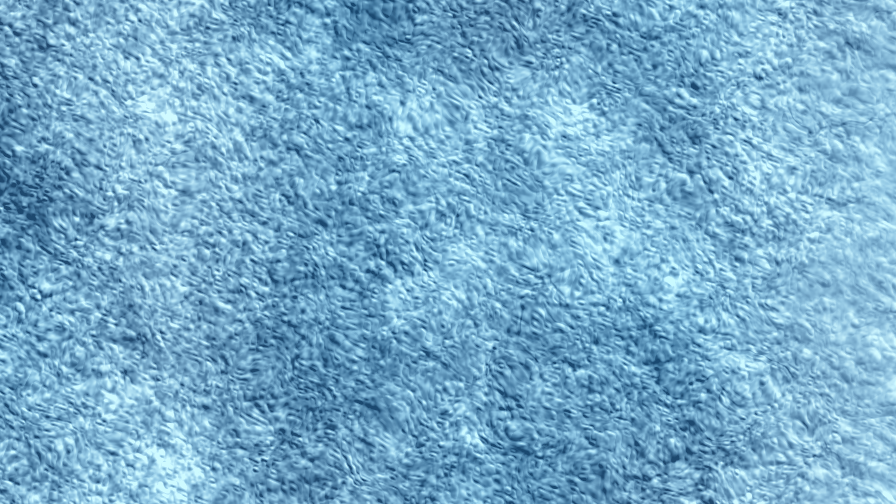
Write a WebGL 2 fragment shader that draws this texture.

```glsl
#version 300 es
precision highp float;
// Frosted blue metal foil: sharp crinkles, broken cracks, fine icy grain and broad soft sheen.

uniform vec2 u_resolution;
out vec4 fragColor;

const vec3 RAMP[6] = vec3[6](
    vec3(0.18, 0.36, 0.51), vec3(0.29, 0.49, 0.64), vec3(0.38, 0.58, 0.72),
    vec3(0.48, 0.69, 0.82), vec3(0.58, 0.79, 0.90), vec3(0.70, 0.89, 0.96));

const float BASE_TONE     = 0.515;
const vec2  LIGHT_DIR     = vec2(0.5, 0.86);
const float RELIEF_FREQ   = 24.0;   // cells per canvas height
const float RELIEF_STEP   = 0.0045; // emboss offset
const float RELIEF_GAIN   = 1.35;
const float WRINKLE_FREQ  = 17.0;
const float WRINKLE_GAIN  = 0.75;
const float GRAIN_FREQ    = 108.0;
const float GRAIN_GAIN    = 0.53;
const float CREASE_FREQ   = 10.0;
const float CREASE_WIDTH  = 0.085;
const float CREASE_GAIN   = 0.30;
const float PATCH_GAIN    = 0.32;
const float STREAK_GAIN   = 0.14;
const float FROST_GAIN    = 0.20;
const float FACET_GAIN    = 0.13;
const float TINT_GAIN     = 0.03;
const mat2  OCTAVE_TURN   = mat2(0.8, 0.6, -0.6, 0.8);
const mat2  FLOW          = mat2(0.66, 0.64, -0.45, 0.93); // stretches along a falling diagonal

float hash(vec2 cell) {
    uvec2 q = uvec2(ivec2(cell)) * uvec2(1597334673u, 3812015801u);
    uint n = (q.x ^ q.y) * 1597334673u;
    n = (n ^ (n >> 15)) * 2246822519u;
    n ^= n >> 13;
    return float(n >> 8) / 16777216.0;
}

// Value noise centred on zero, -0.5 to 0.5
float noise(vec2 p) {
    vec2 i = floor(p), f = fract(p);
    f = f * f * (3.0 - 2.0 * f);
    float low  = mix(hash(i), hash(i + vec2(1, 0)), f.x);
    float high = mix(hash(i + vec2(0, 1)), hash(i + vec2(1, 1)), f.x);
    return mix(low, high, f.y) - 0.5;
}

float fbm(vec2 p, int octaves, float decay) {
    float sum = 0.0, amp = 1.0;
    for (int k = 0; k < octaves; k++) {
        sum += amp * noise(p);
        p = OCTAVE_TURN * p * 2.03 + 17.3;
        amp *= decay;
    }
    return sum;
}

// Folded octaves give sharp valleys like crumpled foil
float relief(vec2 p, float decay) {
    float sum = 0.0, amp = 1.0;
    p = FLOW * p * RELIEF_FREQ;
    for (int k = 0; k < 3; k++) {
        sum += amp * abs(noise(p));
        p = OCTAVE_TURN * p * 2.03 + 17.3;
        amp *= decay;
    }
    return sum;
}

float blob(vec2 uv, vec2 centre, vec2 size) {
    vec2 d = (uv - centre) / size;
    return exp(-dot(d, d));
}

// Large light and dark areas, uv from 0 to 1
float sheen(vec2 uv) {
    float t = 0.21 * smoothstep(0.72, 0.98, uv.x);
    t += 0.13 * blob(uv, vec2(0.19, 0.78), vec2(0.12, 0.40));
    t += 0.13 * blob(uv, vec2(0.12, 0.08), vec2(0.16, 0.22));
    t += 0.12 * blob(uv, vec2(0.62, 0.68), vec2(0.16, 0.25));
    t += 0.08 * blob(uv, vec2(0.83, 0.40), vec2(0.04, 0.30));
    t -= 0.32 * blob(uv, vec2(0.00, 0.56), vec2(0.07, 0.27));
    t -= 0.20 * blob(uv, vec2(0.34, 0.38), vec2(0.08, 0.42));
    t -= 0.14 * blob(uv, vec2(0.50, 1.00), vec2(0.24, 0.14));
    return t - 0.10 * blob(uv, vec2(0.60, 0.04), vec2(0.20, 0.18));
}

float crease(vec2 p) {
    return 1.0 - smoothstep(0.0, CREASE_WIDTH, abs(fbm(FLOW * p * CREASE_FREQ + 41.0, 4, 0.55)));
}

vec3 ramp(float tone) {
    float t = clamp(tone, -0.12, 1.18) * 5.0;
    int i = int(clamp(floor(t), 0.0, 4.0));
    return mix(RAMP[i], RAMP[i + 1], t - float(i));
}

void main() {
    vec2 uv = gl_FragCoord.xy / u_resolution;
    vec2 p = gl_FragCoord.xy / u_resolution.y + 3.0;
    vec2 warped = p + 0.02 * vec2(noise(p * 15.0), noise(p * 15.0 + 71.0));
    vec2 lit = warped + LIGHT_DIR * RELIEF_STEP;
    float smoothSide = smoothstep(0.82, 0.97, uv.x + 0.12 * noise(p * 5.0));
    float centre = blob(uv, vec2(0.58, 0.6), vec2(0.22, 0.5));

    // Broad tone, cloudy patches, ragged pale facets and vertical streaks
    float tone = BASE_TONE + sheen(uv);
    tone += PATCH_GAIN * fbm(FLOW * p * 6.0, 4, 0.65) * mix(1.0, 0.4, smoothSide);
    tone += FACET_GAIN * centre * smoothstep(-0.06, 0.12, fbm(FLOW * warped * 10.0 + 63.0, 4, 0.6));
    tone += STREAK_GAIN * noise(vec2(p.x * 26.0, p.y * 1.6)) * mix(1.0, 0.4, uv.y);

    // Fine crinkles, with larger wrinkles on the smooth side
    float decay = mix(0.85, 0.6, smoothSide);
    tone += RELIEF_GAIN * (relief(warped, decay) - relief(lit, decay));
    vec2 bump = warped * WRINKLE_FREQ * vec2(0.8, 1.3);
    float wrinkle = fbm(bump, 2, 0.6) - fbm(bump + LIGHT_DIR * 0.22, 2, 0.6);
    tone += WRINKLE_GAIN * wrinkle * mix(0.3, 1.0, smoothSide);

    // Broken dark cracks with a bright lower rim
    float creaseMask = smoothstep(-0.05, 0.2, fbm(p * 6.0 + 9.0, 2, 0.7)) * smoothstep(0.2, 0.5, uv.x);
    float groove = crease(warped) - 0.65 * crease(warped + LIGHT_DIR * 0.011);
    tone -= CREASE_GAIN * creaseMask * groove;

    // Icy grain and scattered frost flecks
    float grain = noise(OCTAVE_TURN * warped * GRAIN_FREQ) + 0.6 * noise(warped * GRAIN_FREQ * 1.7);
    tone += GRAIN_GAIN * grain * mix(1.1, 0.8, centre) * mix(1.0, 0.5, smoothSide);
    float frost = smoothstep(0.25, 0.42, fbm(warped * 14.0 + 5.0, 4, 0.55));
    tone += FROST_GAIN * frost * (1.0 - smoothSide);

    // Slight drift between greyer and cleaner blue
    float tint = TINT_GAIN * (noise(p * 3.0 + 23.0) - 0.7 * centre);
    fragColor = vec4(clamp(ramp(tone) + vec3(tint, 0.0, -0.3 * tint), 0.0, 1.0), 1.0);
}
```
